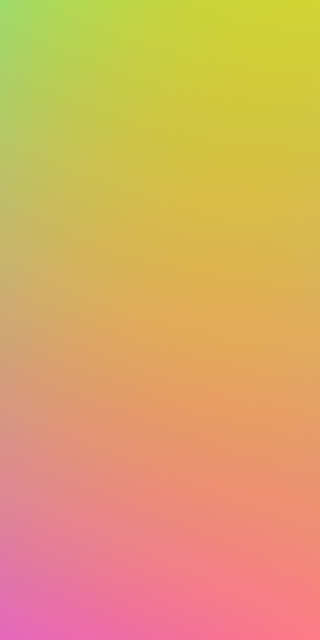
Reproduce this background procedurally as a Shadertoy shader.

```glsl
// Smooth curve passing through three colours at t = 0, 0.5 and 1
vec3 blendThree(vec3 start, vec3 middle, vec3 end, float t) {
    float startWeight = (1.0 - t) * (1.0 - 2.0 * t);
    float middleWeight = 4.0 * t * (1.0 - t);
    float endWeight = t * (2.0 * t - 1.0);
    return start * startWeight + middle * middleWeight + end * endWeight;
}

void mainImage(out vec4 fragColor, in vec2 fragCoord) {
    vec2 uv = fragCoord / iResolution.xy;

    // Horizontal blends: orchid to coral, tan to amber, green to lime
    vec3 bottomRow = blendThree(vec3(0.89, 0.405, 0.74),
                                vec3(0.95, 0.435, 0.62),
                                vec3(0.985, 0.48, 0.52), uv.x);
    vec3 centerRow = blendThree(vec3(0.80, 0.66, 0.46),
                                vec3(0.87, 0.67, 0.35),
                                vec3(0.865, 0.68, 0.36), uv.x);
    vec3 topRow = blendThree(vec3(0.62, 0.86, 0.42),
                             vec3(0.76, 0.835, 0.25),
                             vec3(0.81, 0.83, 0.20), uv.x);

    // Vertical blend of the three rows
    vec3 color = blendThree(bottomRow, centerRow, topRow, uv.y);
    fragColor = vec4(clamp(color, 0.0, 1.0), 1.0);
}
```
